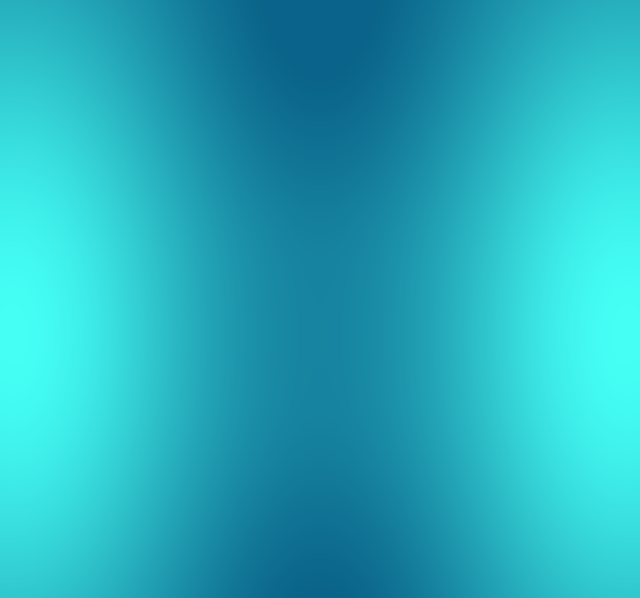
Write a WebGL 1 fragment shader that draws this background.

```glsl
precision highp float;
// Soft teal backdrop: two wide aqua glows at the left and right edges,
// with a deep blue valley between them that darkens to the top and bottom.
// Gaussian glows are summed into one light value that blends two colours.

uniform vec2 u_resolution;

// Elliptical Gaussian glow around a centre.
float glow(vec2 p, vec2 centre, vec2 radius) {
    vec2 d = (p - centre) / radius;
    return exp(-dot(d, d));
}

void main() {
    vec2 uv = gl_FragCoord.xy / u_resolution;

    // Side glows
    float light = glow(uv, vec2(0.02, 0.44), vec2(0.32, 0.66))
                + glow(uv, vec2(0.98, 0.44), vec2(0.32, 0.66));

    // Shade at both ends of the central valley
    float x = (uv.x - 0.5) / 0.25;
    float ends = smoothstep(0.1, 0.5, abs(uv.y - 0.44));
    light -= 0.15 * exp(-x * x) * ends;

    // Blend from deep blue to aqua
    vec3 deepBlue = vec3(0.04, 0.39, 0.54);
    vec3 aqua = vec3(0.27, 1.0, 0.96);
    gl_FragColor = vec4(mix(deepBlue, aqua, clamp(light, 0.0, 1.0)), 1.0);
}
```
